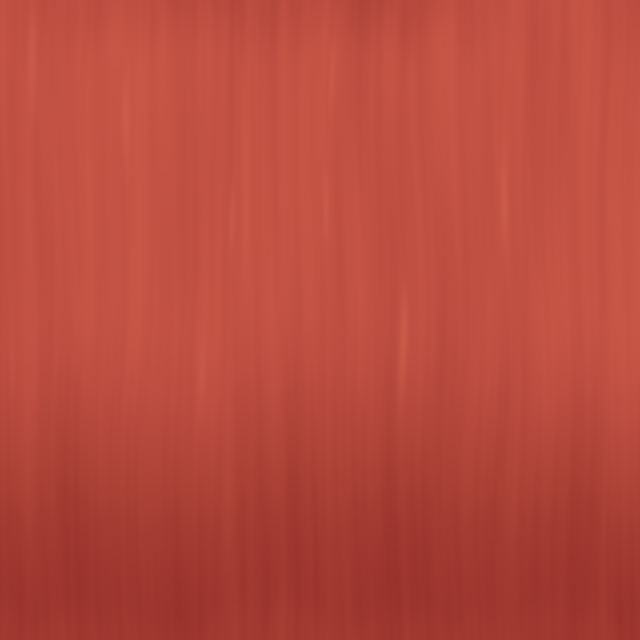
Write a WebGL 1 fragment shader that draws this texture.

```glsl
precision highp float;
uniform vec2 u_resolution;

#define DARK_RED vec3(0.615, 0.212, 0.182)
#define WARM_RED vec3(0.763, 0.322, 0.264)
#define GLINT_RED vec3(0.86, 0.42, 0.33)
#define FADE_LOW 0.04
#define FADE_HIGH 0.53
#define STREAK_GAIN 0.30
#define PATCH_GAIN 0.20
#define LEAN 0.018
#define GLINT_COUNT 16
#define GLINT_WIDTH 0.006
#define GLINT_LENGTH 0.065

vec2 hash2(vec2 p) {
  vec2 q = vec2(dot(p, vec2(127.1, 311.7)), dot(p, vec2(269.5, 183.3)));
  return fract(sin(q) * 43758.55);
}

float cornerSlope(vec2 cell, vec2 corner, vec2 f) {
  float angle = 6.2832 * hash2(cell + corner).x;
  return dot(vec2(cos(angle), sin(angle)), f - corner);
}

float gradientNoise(vec2 p) {
  vec2 cell = floor(p);
  vec2 f = p - cell;
  vec2 w = f * f * f * (f * (f * 6.0 - 15.0) + 10.0);
  vec2 e = vec2(1.0, 0.0);
  float low = mix(cornerSlope(cell, e.yy, f), cornerSlope(cell, e.xy, f), w.x);
  float high = mix(cornerSlope(cell, e.yx, f), cornerSlope(cell, e.xx, f), w.x);
  return mix(low, high, w.y);
}

// Long vertical fibres at three widths
float fibres(vec2 p) {
  float wide = gradientNoise(p * vec2(15.0, 1.3) + 7.3);
  float medium = gradientNoise(p * vec2(41.0, 1.9) + 31.7);
  float fine = gradientNoise(p * vec2(88.0, 2.6) + 63.1);
  return 0.4 * wide + 0.6 * medium + 0.4 * fine;
}

// Scattered slender highlights of varied strength
float glints(vec2 p) {
  float sum = 0.0;
  for (int i = 0; i < GLINT_COUNT; i++) {
    vec2 place = hash2(vec2(float(i), 4.0));
    vec2 trait = hash2(vec2(float(i), 9.0));
    vec2 d = p - vec2(place.x, mix(0.38, 0.95, place.y));
    d.x += 0.06 * (trait.x - 0.5) * d.y;
    d /= vec2(GLINT_WIDTH, GLINT_LENGTH) * mix(0.7, 1.4, trait.x);
    sum += mix(0.08, 0.42, trait.y * trait.y) * exp(-dot(d, d));
  }
  return min(sum, 0.6);
}

void main() {
  vec2 uv = gl_FragCoord.xy / u_resolution;
  vec2 strand = uv;
  strand.x += LEAN * gradientNoise(uv * vec2(4.0, 2.2) + 2.6);

  // Vertical shading, with each strand fading at its own height
  float shift = 0.06 * gradientNoise(strand * vec2(22.0, 0.8) + 17.4);
  float tone = smoothstep(FADE_LOW, FADE_HIGH, uv.y + shift);
  tone += 0.10 * (1.0 - smoothstep(0.0, 0.07, uv.y + shift));

  // Soft shadow patches along the top edge
  float topPatch = 0.5 + gradientNoise(vec2(uv.x * 4.0, 5.3));
  tone -= 0.42 * topPatch * smoothstep(0.89, 1.02, uv.y + shift);

  tone += PATCH_GAIN * gradientNoise(strand * vec2(4.5, 1.4) + 11.8);
  tone += STREAK_GAIN * fibres(strand);

  vec3 color = mix(DARK_RED, WARM_RED, tone);
  color = mix(color, GLINT_RED, glints(strand));
  gl_FragColor = vec4(color, 1.0);
}
```
